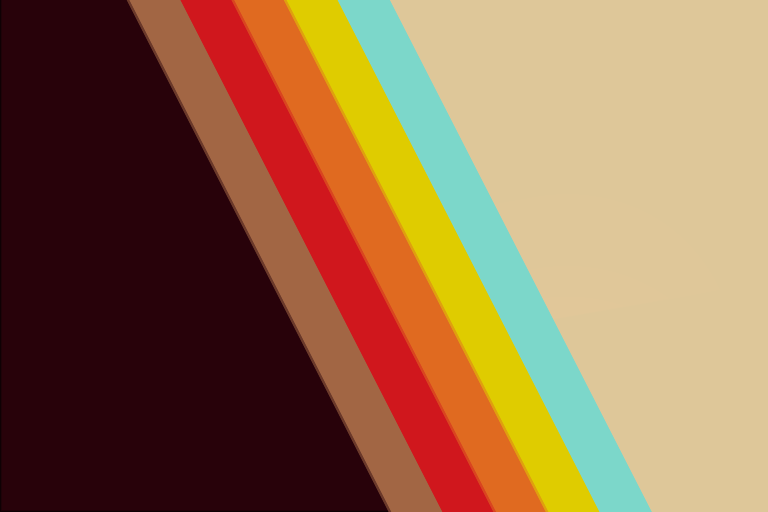
A Shadertoy shader for this background:

```glsl
// Five slanted retro stripes between a near-black field and a sand field.
// One skewed coordinate measures the distance to each parallel edge; colours
// are layered from left to right, with thin blended seams on some edges.

#define FIRST_EDGE 0.7617   // where the first edge meets the bottom
#define SLANT 0.5117        // leftward shift per unit of height
#define STRIPE_WIDTH 0.1023 // horizontal width of one stripe
#define SEAM_HALF 0.0027    // half width of a blended seam
#define SEAM_MIX 0.55       // share of the right colour in a seam
#define BORDER 0.0025       // dark rim at the left and bottom

const vec3 PALETTE[7] = vec3[7](
    vec3(0.157, 0.008, 0.039),  // near-black
    vec3(0.635, 0.400, 0.267),  // brown
    vec3(0.816, 0.090, 0.114),  // red
    vec3(0.878, 0.416, 0.125),  // orange
    vec3(0.875, 0.800, 0.000),  // yellow
    vec3(0.486, 0.843, 0.792),  // turquoise
    vec3(0.871, 0.780, 0.600)); // sand

// 1 where the edge on the left of a stripe carries a seam
const float SEAM[6] = float[6](1.0, 0.0, 1.0, 1.0, 0.0, 0.0);

// Sand with a faint warm sheen above a shallow rising crease
vec3 sandColor(vec2 p, float pixel) {
    float crease = p.y - 0.379 - 0.173 * (p.x - 1.094);
    float sheen = smoothstep(-pixel, pixel, crease) * exp(-9.0 * max(crease, 0.0));
    sheen *= 1.0 - smoothstep(1.05, 1.5, p.x);
    return PALETTE[6] + sheen * vec3(0.014, 0.002, 0.002);
}

void mainImage(out vec4 fragColor, in vec2 fragCoord) {
    float pixel = 1.0 / iResolution.y;
    vec2 p = fragCoord * pixel;
    float across = p.x + SLANT * p.y - FIRST_EDGE;

    // Dark field with its rim
    float rim = min(p.x, p.y);
    vec3 color = PALETTE[0] * mix(0.35, 1.0, smoothstep(-pixel, pixel, rim - BORDER));

    // Stripes, then the sand field
    for (int i = 0; i < 6; i++) {
        float d = across - float(i) * STRIPE_WIDTH;
        vec3 next = i < 5 ? PALETTE[i + 1] : sandColor(p, pixel);
        vec3 seamColor = mix(PALETTE[i], next, SEAM_MIX);
        float seam = SEAM[i] * smoothstep(-0.6 * pixel, 0.6 * pixel, SEAM_HALF - abs(d));
        color = mix(color, next, smoothstep(-0.6 * pixel, 0.6 * pixel, d));
        color = mix(color, seamColor, seam);
    }

    fragColor = vec4(color, 1.0);
}
```
